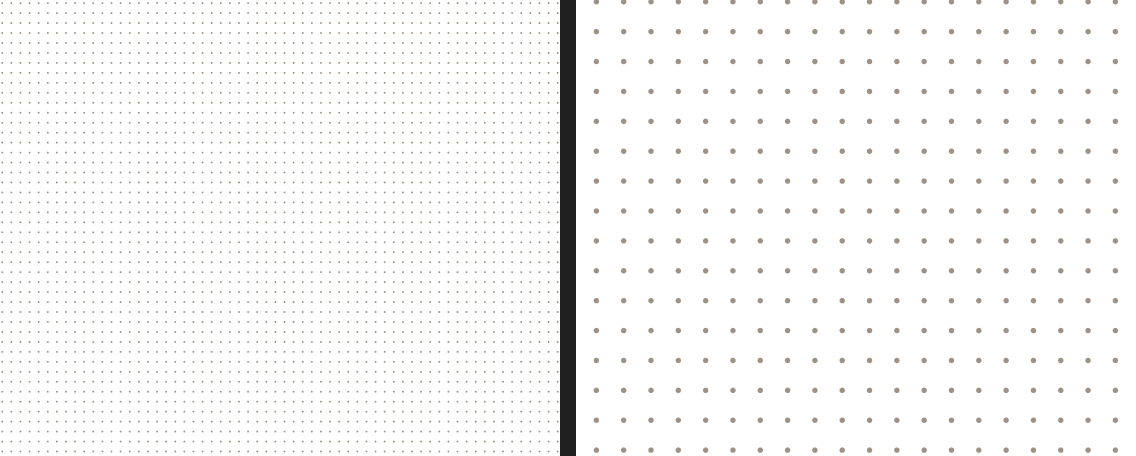
Left: the whole. Right: its middle third, enlarged.
This pattern is drawn by a Shadertoy shader. Its source:

```glsl
// Signed distance to the nearest dot of a regular grid
float dotGrid(vec2 p, vec2 firstDot, vec2 spacing, float radius) {
    vec2 cell = (p - firstDot) / spacing;
    vec2 offset = (fract(cell + 0.5) - 0.5) * spacing;
    return length(offset) - radius;
}

void mainImage(out vec4 fragColor, in vec2 fragCoord) {
    // Canvas is 512 by 416 units, whatever its pixel size
    vec2 p = fragCoord / iResolution.xy * vec2(512.0, 416.0);
    float pixel = 416.0 / iResolution.y;

    // 62 columns by 46 rows of tiny round dots
    float d = dotGrid(p, vec2(2.05, 4.1), vec2(8.325, 9.09), 0.82);
    float ink = clamp(0.5 - d / pixel, 0.0, 1.0);

    // Warm grey on white
    vec3 color = mix(vec3(1.0), vec3(0.62, 0.57, 0.52), ink);
    fragColor = vec4(color, 1.0);
}
```
